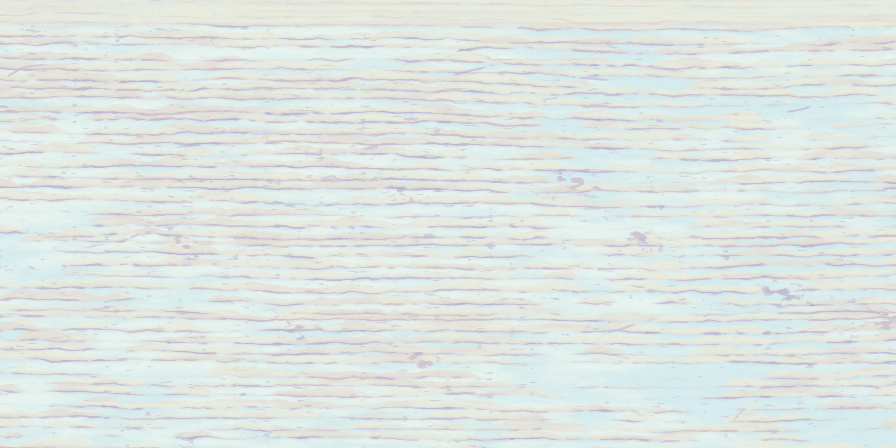
Reproduce this texture procedurally as a WebGL 2 fragment shader.

```glsl
#version 300 es
precision highp float;
// Pale limewashed wood: cool paint worn off along horizontal grain.
// Each grain row has a broken mauve groove with a ragged cream band above it;
// hashed loops scatter knots and slanting scratches, noise adds fine flecks.

uniform vec2 u_resolution;
out vec4 outColor;

const float ROWS = 41.0;
const float BAND_HEIGHT = 0.66;      // bare band, in row heights
const float GROOVE_WIDTH = 0.065;    // half width, in row heights
const float GROOVE_STRENGTH = 0.78;
const float STAIN_STRENGTH = 0.30;
const float STRIP_EDGE = 0.945;      // lower edge of the smooth top strip
const int KNOTS = 9;
const int SCRATCHES = 12;
const vec3 PAINT_COOL = vec3(0.835, 0.922, 0.930);
const vec3 PAINT_LIGHT = vec3(0.903, 0.952, 0.932);
const vec3 CREAM = vec3(0.912, 0.924, 0.868);
const vec3 PEACH = vec3(0.895, 0.878, 0.845);
const vec3 MAUVE = vec3(0.725, 0.685, 0.810);
const vec3 ROSE = vec3(0.800, 0.735, 0.785);

float hash(vec2 p) {
    return fract(sin(dot(p, vec2(127.1, 311.7))) * 43758.5453);
}

float noise(vec2 p) {
    vec2 i = floor(p), f = fract(p);
    f = f * f * (3.0 - 2.0 * f);
    return mix(mix(hash(i), hash(i + vec2(1, 0)), f.x),
               mix(hash(i + vec2(0, 1)), hash(i + vec2(1, 1)), f.x), f.y);
}

float fbm(vec2 p) {
    float sum = 0.0, amp = 0.5;
    for (int i = 0; i < 4; i++) {
        sum += amp * noise(p);
        p = p * 2.03 + 17.3;
        amp *= 0.5;
    }
    return sum / 0.9375;
}

// x: bare band, y: groove, z: soft stain around the groove
vec3 grain(vec2 p, float wear, float pixel) {
    float row = ROWS * (p.y + 0.025 * (noise(p * vec2(1.3, 2.5)) - 0.5));
    float rag = 0.3 * (fbm(p * vec2(55.0, 150.0)) - 0.5);
    float soft = 0.5 * pixel * ROWS;
    vec3 result = vec3(0.0);
    for (int k = -1; k <= 1; k++) {
        float id = floor(row) + float(k);
        float seed = hash(vec2(id, 4.7));
        float lane = id * 7.31;
        float wander = 0.34 * (noise(vec2(p.x * 6.0, lane)) - 0.5)
                     + 0.24 * (noise(vec2(p.x * 24.0, lane + 3.0)) - 0.5);
        float d = row - id - 0.5 - 0.5 * (seed - 0.5) - wander;
        float streak = 0.5 * noise(vec2(p.x * 3.0 + seed * 40.0, lane))
                     + 0.5 * noise(vec2(p.x * 12.0, lane + 5.0));
        float bare = smoothstep(0.18, 0.50, streak + wear);
        float height = BAND_HEIGHT * bare * (0.45 + noise(vec2(p.x * 18.0, lane + 9.0)));
        float edge = d + rag * 1.5;
        float band = smoothstep(-0.06, 0.06, edge)
                   * (1.0 - smoothstep(height - 0.09, height + 0.07, edge));
        float gaps = 0.6 * noise(vec2(p.x * 16.0 + seed * 9.0, lane + 2.0))
                   + 0.4 * noise(vec2(p.x * 55.0, lane + 6.0));
        float broken = smoothstep(0.30, 0.62, gaps + 0.4 * wear + 0.03);
        float width = GROOVE_WIDTH * (0.3 + 1.3 * noise(vec2(p.x * 40.0, lane + 1.0)));
        float dist = abs(d + rag * 0.7);
        float groove = 1.0 - smoothstep(max(width - soft, 0.0), width + soft, dist);
        result = max(result, vec3(band * bare, groove * broken * bare,
                                  bare * (0.35 + 0.65 * broken) * exp(-dist * dist * 32.0)));
    }
    return result;
}

// Small torn smudges, flattened along the grain
float knots(vec2 p) {
    float sum = 0.0, torn = fbm(p * vec2(48.0, 100.0));
    for (int i = 0; i < KNOTS; i++) {
        float n = float(i);
        vec2 centre = vec2((n + hash(vec2(n, 1.3))) * 2.0 / float(KNOTS), 0.15 + 0.75 * hash(vec2(n, 8.1)));
        float size = mix(0.025, 0.05, hash(vec2(n, 5.9)));
        vec2 q = p - centre;
        q.y += q.x * (hash(vec2(n, 2.2)) - 0.3);
        float reach = length(q * vec2(0.7, 1.6)) / size;
        sum = max(sum, smoothstep(0.50, 0.68, torn + 0.08 - 0.18 * reach) * (1.0 - smoothstep(0.7, 1.3, reach)));
    }
    return sum;
}

float scratches(vec2 p, float pixel) {
    float sum = 0.0, worn = smoothstep(0.40, 0.62, fbm(p * vec2(30.0, 45.0)));
    for (int i = 0; i < SCRATCHES; i++) {
        float n = float(i);
        vec2 q = p - vec2(2.0 * hash(vec2(n, 21.7)), hash(vec2(n, 33.1)));
        float angle = mix(-0.5, 0.9, hash(vec2(n, 12.9)));
        q = vec2(cos(angle) * q.x + sin(angle) * q.y, cos(angle) * q.y - sin(angle) * q.x);
        q.y += 0.012 * (noise(vec2(q.x * 18.0, n)) - 0.5);
        float span = mix(0.04, 0.1, hash(vec2(n, 6.6)));
        sum = max(sum, (1.0 - smoothstep(0.0008, 0.0018 + pixel, abs(q.y)))
                     * (1.0 - smoothstep(span * 0.6, span, abs(q.x))));
    }
    return sum * worn;
}

void main() {
    float pixel = 1.0 / u_resolution.y;
    vec2 p = gl_FragCoord.xy * pixel;
    float patchy = fbm(p * vec2(2.2, 5.5));
    float wear = 0.5 * (patchy - 0.5) + 0.14 * (p.y - 0.5) - 0.04 * (p.x - 1.0);
    float strip = smoothstep(STRIP_EDGE - 0.006, STRIP_EDGE + 0.008, p.y + 0.008 * noise(p * vec2(6.0, 1.0)));

    // Paint and bare wood
    vec3 g = grain(p, wear, pixel);
    float tint = 0.5 * fbm(p * vec2(3.0, 9.0) + 30.0) + 0.5 * fbm(p * vec2(12.0, 55.0));
    vec3 color = mix(PAINT_COOL, PAINT_LIGHT, smoothstep(0.32, 0.68, tint + 0.06 * (1.0 - p.x)));
    vec3 wood = mix(CREAM, PEACH, smoothstep(0.40, 0.72, fbm(p * vec2(9.0, 55.0) + 9.0) + 0.3 * wear));
    color = mix(color, wood, 0.92 * g.x);
    float streaks = fbm(p * vec2(2.0, 110.0));
    color = mix(color, mix(CREAM, PEACH, smoothstep(0.35, 0.75, streaks)), 0.8 * strip);

    // Grooves, stains and scattered damage
    vec3 ink = mix(ROSE, MAUVE, smoothstep(0.3, 0.7, noise(p * vec2(9.0, 50.0) + 4.0)));
    float quiet = 1.0 - 0.75 * strip;
    color = mix(color, ink, STAIN_STRENGTH * g.z * quiet);
    color = mix(color, ink, GROOVE_STRENGTH * g.y * quiet);
    float fleck = smoothstep(0.66, 0.80, fbm(p * vec2(42.0, 150.0) + 50.0) + 0.2 * wear + 0.07 * g.z - 0.03);
    float damage = max(max(0.5 * fleck, 0.75 * knots(p)), 0.6 * scratches(p, pixel));
    color = mix(color, ink, damage * quiet);

    color += 0.02 * (fbm(p * vec2(60.0, 150.0)) - 0.5);
    outColor = vec4(color, 1.0);
}
```
